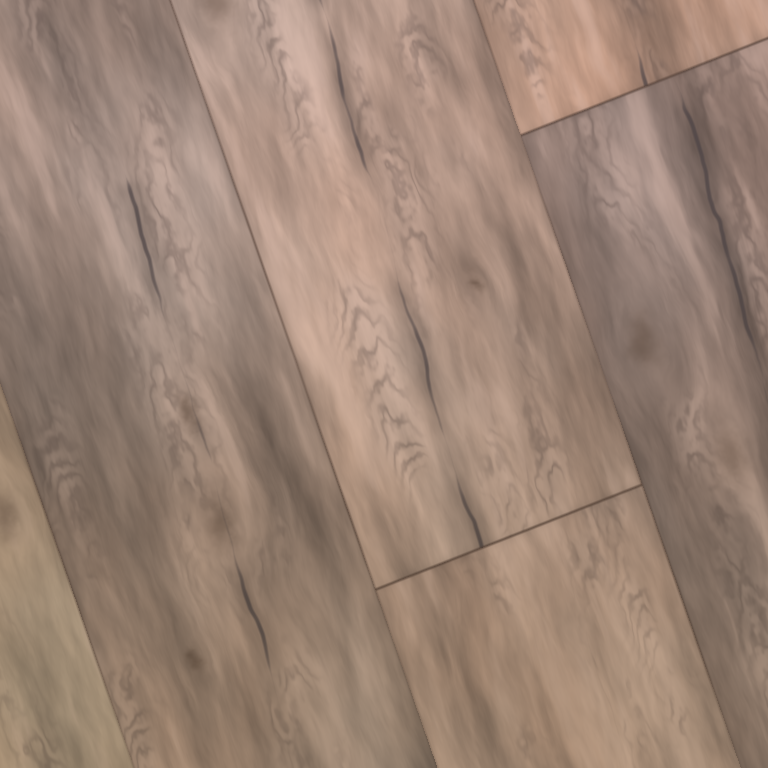
Give the GLSL for this texture, as a Shadertoy shader.

```glsl
const float GRAIN_ANGLE = 0.335;   // lean of the long seams
const float JOINT_ANGLE = 0.375;   // tilt of the end joints
const float PLANK_WIDTH = 0.373;
const float PLANK_LENGTH = 1.45;
const float SEAM_START = -0.208;
const float JOINT_START = -0.925;
const float JOINT_STEP = 0.481;    // stagger from one column to the next
const float SEAM_WIDTH = 0.0014;
const float JOINT_WIDTH = 0.0016;
const float CRACK_WIDTH = 0.0026;
const float EDGE_SOFTNESS = 0.0018;
const float RING_SPREAD = 70.0;
const int KNOTS = 4;
const int BANDS = 3;
const vec3 SEAM_COLOR = vec3(0.33, 0.26, 0.22);
const vec3 CRACK_COLOR = vec3(0.28, 0.25, 0.25);
const vec3 KNOT_COLOR = vec3(0.36, 0.29, 0.24);
const vec3 RING_COLOR = vec3(0.41, 0.35, 0.32);
const vec3 PALE_COLOR = vec3(0.74, 0.64, 0.58);
const vec3 LOW_TINT = vec3(0.94, 0.93, 0.89);
const vec3 HIGH_TINT = vec3(1.03, 1.02, 1.05);
const vec3 PLANK_TONES[6] = vec3[6](
    vec3(0.63, 0.55, 0.47), vec3(0.59, 0.51, 0.455), vec3(0.645, 0.55, 0.485),
    vec3(0.63, 0.51, 0.43), vec3(0.63, 0.54, 0.48), vec3(0.52, 0.45, 0.41));

float hash(vec2 p) {
    return fract(sin(dot(p, vec2(127.1, 311.7))) * 43758.5453);
}

float noise(vec2 p) {
    vec2 i = floor(p), f = fract(p);
    f = f * f * (3.0 - 2.0 * f);
    return mix(mix(hash(i), hash(i + vec2(1, 0)), f.x),
               mix(hash(i + vec2(0, 1)), hash(i + vec2(1, 1)), f.x), f.y);
}

float fbm(vec2 p) {
    float sum = 0.0, amp = 0.533;
    for (int i = 0; i < 4; i++) {
        sum += amp * noise(p);
        p = p * 2.03 + 17.3;
        amp *= 0.5;
    }
    return sum;
}

// Soft line of half width w at distance d
float line(float d, float w, float soft) {
    return 1.0 - smoothstep(w - soft, w + soft, abs(d));
}

void mainImage(out vec4 fragColor, in vec2 fragCoord) {
    vec2 p = fragCoord / iResolution.y;
    float soft = max(EDGE_SOFTNESS, 1.0 / iResolution.y);

    // Plank layout: x across the grain, y along it
    float across = dot(p, vec2(cos(GRAIN_ANGLE), sin(GRAIN_ANGLE))) - SEAM_START;
    float along = dot(p, vec2(-sin(JOINT_ANGLE), cos(JOINT_ANGLE)));
    float column = floor(across / PLANK_WIDTH);
    along -= JOINT_START + JOINT_STEP * column;
    float row = floor(along / PLANK_LENGTH);
    vec2 local = vec2(across - column * PLANK_WIDTH, along - row * PLANK_LENGTH);
    vec2 id = vec2(column, row);
    vec2 seed = 40.0 * vec2(hash(id + 3.1), hash(id + 8.7));

    // Knots push the grain aside
    vec2 grain = local;
    float knot = 0.0;
    for (int i = 0; i < KNOTS; i++) {
        vec2 key = id * 7.0 + float(i) * 2.37;
        vec2 center = vec2(hash(key), hash(key + 5.2)) * vec2(PLANK_WIDTH, PLANK_LENGTH);
        float size = mix(0.006, 0.022, hash(key + 9.4));
        vec2 q = (local - center) * vec2(1.0, 0.6);
        q += 0.018 * (vec2(fbm(local * 45.0), fbm(local * 45.0 + 9.0)) - 0.5);
        float r2 = dot(q, q) / (size * size);
        grain.x -= 0.7 * q.x * exp(-r2 / 8.0);
        knot = max(knot, exp(-r2) * mix(0.7, 0.4, size / 0.022));
    }
    grain.x += 0.022 * (fbm(vec2(local.x * 12.0, local.y * 6.0) + seed) - 0.5);

    // Layers of grain, from broad stains to fine fibres
    float stain = fbm(vec2(grain.x * 10.0, grain.y * 3.0) + seed) - 0.5;
    float streak = fbm(vec2(grain.x * 38.0, grain.y * 6.0) + seed * 1.7) - 0.5;
    float fibre = fbm(vec2(grain.x * 110.0, grain.y * 22.0) + seed) - 0.5;
    float hue = fbm(vec2(grain.x * 6.0, grain.y * 3.0) - seed) - 0.5;
    int tone = int(mod(column - 2.0 * row, 6.0));
    vec3 color = PLANK_TONES[tone];
    color *= 1.0 + 0.55 * stain + 0.34 * streak + 0.17 * fibre;
    color *= 1.0 + hue * vec3(0.07, -0.01, -0.07);
    color = mix(color, PALE_COLOR, 0.3 * smoothstep(0.08, 0.3, streak + 0.5 * stain));

    // Patchy bands of wavy growth lines, the first beside the crack
    float crackX = PLANK_WIDTH * (0.44 + 0.14 * (hash(id + 1.9) - 0.5)) + 0.05 * local.y
        + 0.018 * (fbm(vec2(local.y * 11.0, seed.x)) - 0.5);
    for (int i = 0; i < BANDS; i++) {
        float n = float(i);
        float side = PLANK_WIDTH * fract(hash(id + 6.3) + 0.45 * n);
        float center = i == 0 ? crackX + 0.03 : side;
        center += 0.04 * (noise(vec2(local.y * 5.0, seed.y + n)) - 0.5);
        float d = grain.x - center;
        float rate = i == 1 ? 28.0 : 8.0;
        float phase = rate * local.y + RING_SPREAD * sqrt(d * d + 0.0003)
            + 3.5 * fbm(local * vec2(34.0, 16.0) + seed + n);
        float ring = 0.5 + 0.5 * sin(6.2832 * phase);
        float patchy = smoothstep(0.4, 0.65, fbm(vec2(local.x * 22.0, local.y * 9.0) + seed + n));
        float mask = exp(-d * d / 0.0008) * patchy;
        color = mix(color, RING_COLOR, 0.42 * mask * ring * ring);
        color = mix(color, PALE_COLOR, 0.2 * mask * (1.0 - ring));
    }

    // Knots and the thin broken crack with its dark stain
    color = mix(color, KNOT_COLOR, knot);
    float opening = smoothstep(0.45, 0.7, fbm(vec2(local.y * 6.0, seed.y)));
    float crackD = local.x - crackX;
    color *= 1.0 - 0.14 * opening * exp(-crackD * crackD / 0.0003);
    color = mix(color, CRACK_COLOR, 0.7 * opening * line(crackD, CRACK_WIDTH * opening, soft));

    // Seams fade in and out; end joints stay continuous
    float seamD = min(local.x, PLANK_WIDTH - local.x);
    float jointD = min(local.y, PLANK_LENGTH - local.y);
    float wear = mix(0.1, 0.65, noise(vec2(p.y * 6.0, floor(across / PLANK_WIDTH + 0.5))));
    color *= 1.0 - 0.08 * exp(-min(seamD, jointD) / 0.006);
    color = mix(color, SEAM_COLOR, wear * line(seamD, SEAM_WIDTH, soft));
    color = mix(color, SEAM_COLOR, 0.7 * line(jointD, JOINT_WIDTH, soft));

    // Room light: cooler and brighter towards the upper middle
    vec2 toLight = p - vec2(0.55, 0.85);
    color *= mix(LOW_TINT, HIGH_TINT, smoothstep(0.0, 0.9, p.y));
    color *= 1.0 + 0.07 * exp(-5.0 * dot(toLight, toLight));
    fragColor = vec4(clamp(color, 0.0, 1.0), 1.0);
}
```
